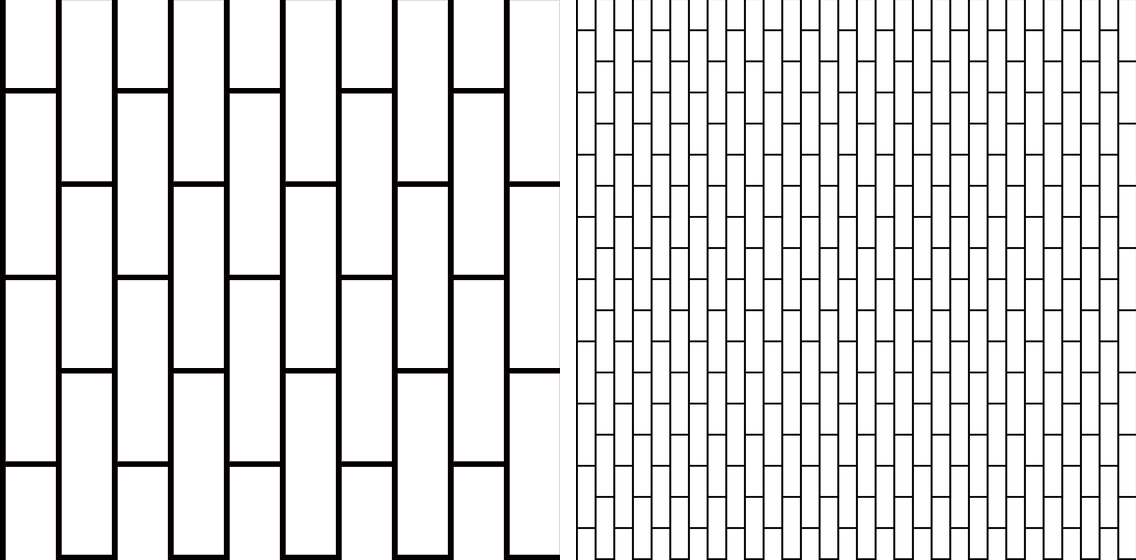
Left, the tile; right, the same tile 3 across and 3 down.
Give the GLSL for this pattern, as a WebGL 2 fragment shader.

```glsl
#version 300 es
precision highp float;
// Upright running-bond bricks: white blocks parted by black joints.
// Ten columns hold three bricks each; every other column shifts by half
// a brick. Joints are distances to repeated lines, so the tile wraps.

uniform vec2 u_resolution;
out vec4 fragColor;

const float COLUMNS = 10.0;
const float ROWS = 3.0;
const vec2 ORIGIN = vec2(0.0049, 0.0046);      // centre of the first joints
const vec2 JOINT_WIDTH = vec2(0.0104, 0.0097); // upright, level
const vec3 BRICK = vec3(1.0);
const vec3 JOINT = vec3(0.01, 0.0, 0.0);
const vec3 FRINGE = vec3(0.0, 0.045, 0.045);   // removed at edges, leaving a warm tint

// Distance to the nearest of `count` evenly spaced lines, in canvas units
float lineDistance(float position, float count) {
    return abs(fract(position * count + 0.5) - 0.5) / count;
}

// Coverage of a line of the given width, softened over one pixel
float lineMask(float dist, float width, float pixel) {
    return 1.0 - smoothstep(-0.6 * pixel, 0.6 * pixel, dist - 0.5 * width);
}

// Joint coverage of the whole brick bond
float jointMask(vec2 p, vec2 pixel) {
    float column = floor(p.x * COLUMNS);
    float evenColumn = 1.0 - mod(column, 2.0);
    float shiftedY = p.y + 0.5 * evenColumn / ROWS;

    float upright = lineMask(lineDistance(p.x, COLUMNS), JOINT_WIDTH.x, pixel.x);
    float level = lineMask(lineDistance(shiftedY, ROWS), JOINT_WIDTH.y, pixel.y);
    return max(upright, level);
}

void main() {
    vec2 pixel = 1.0 / u_resolution;
    vec2 p = gl_FragCoord.xy * pixel - ORIGIN;

    float joint = jointMask(p, pixel);
    vec3 color = mix(BRICK, JOINT, joint);
    color -= FRINGE * 4.0 * joint * (1.0 - joint);

    fragColor = vec4(clamp(color, 0.0, 1.0), 1.0);
}
```
